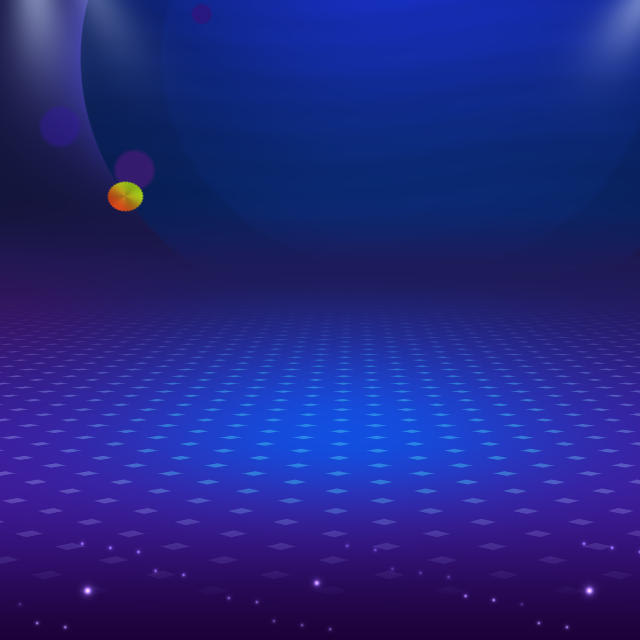
A Shadertoy shader for this background:

```glsl
// Blue stage with curved wall, spotlights, bokeh and a perspective floor of glowing diamonds.

// Layout, in canvas units with y measured downward
const vec2  VANISH       = vec2(0.554, 0.302);  // floor vanishing point
const float ROW_SCALE    = 14.836;              // floor depth scale
const float ROW_PHASE    = 0.887;
const float COL_SPACING  = 0.299;
const float COL_PHASE    = 0.303;
const vec2  DIAMOND      = vec2(0.135, 0.28);   // half size within a cell
const vec2  GLOW_CENTER  = vec2(0.54, 0.68);
const vec2  WALL_CENTER  = vec2(0.634, 0.091);
const vec2  WALL_RADII   = vec2(0.508, 0.427);
const vec2  INNER_RADII  = vec2(0.380, 0.335);
const vec2  BALL_CENTER  = vec2(0.196, 0.307);
const vec2  BALL_RADII   = vec2(0.0275, 0.023);
const float STAR_PERIOD  = 0.784;
const int   STAR_COUNT   = 20;

// Palette
const vec3 SKY_TOP     = vec3(0.09, 0.18, 0.75);
const vec3 SKY_MID     = vec3(0.04, 0.16, 0.45);
const vec3 SKY_SHADE   = vec3(0.03, 0.11, 0.30);
const vec3 WALL_DARK   = vec3(0.075, 0.08, 0.23);
const vec3 WALL_EDGE   = vec3(0.14, 0.13, 0.40);
const vec3 DUSK        = vec3(0.12, 0.10, 0.34);
const vec3 VIOLET      = vec3(0.25, 0.10, 0.59);
const vec3 DEEP_VIOLET = vec3(0.10, 0.00, 0.20);
const vec3 FLOOR_GLOW  = vec3(0.07, 0.31, 0.88);
const vec3 CYAN        = vec3(0.25, 0.78, 0.95);
const vec3 LAVENDER    = vec3(0.58, 0.52, 0.88);
const vec3 BEAM_COLOR  = vec3(0.72, 0.78, 0.92);

float gauss(float x) { return exp(-x * x); }

// Soft cone of light that widens and fades along its direction
float beam(vec2 p, vec2 origin, vec2 dir, float width, float reach) {
    dir = normalize(dir);
    vec2 d = p - origin;
    float along = max(dot(d, dir), 0.0);
    float across = d.x * dir.y - d.y * dir.x;
    return gauss(across / (width + 0.16 * along)) * gauss(along / reach);
}

float disc(vec2 p, vec2 center, float radius) {
    return smoothstep(radius * 1.12, radius * 0.82, length(p - center));
}

vec3 skyColor(vec2 p, float px) {
    vec3 col = mix(SKY_TOP, SKY_MID, smoothstep(-0.06, 0.30, p.y));
    float dx = p.x - 0.60;
    col = mix(SKY_SHADE, col, gauss(dx / (dx < 0.0 ? 0.40 : 0.65)));

    // Faint horizontal streaks
    float streak = sin(p.y * 95.0 + 2.0 * sin(p.x * 9.0)) * sin(p.y * 43.0 + p.x * 6.0);
    col *= 1.0 + 0.025 * streak;

    // Shaded inner ring, then the lit rim of the outer wall
    float inner = length((p - WALL_CENTER) / INNER_RADII) - 1.0;
    col *= 1.0 - 0.08 * smoothstep(-0.01, 0.02, inner);
    float outer = (length((p - WALL_CENTER) / WALL_RADII) - 1.0) * WALL_RADII.x;
    float rim = exp(-max(outer, 0.0) / 0.06) * smoothstep(0.42, 0.06, p.y);
    col = mix(col, WALL_DARK + WALL_EDGE * rim, smoothstep(-px, px, outer));
    return mix(col, DUSK, smoothstep(0.30, 0.45, p.y));
}

vec3 floorColor(vec2 p, float px) {
    vec3 col = mix(DUSK, VIOLET, smoothstep(0.42, 0.70, p.y));
    col = mix(col, DEEP_VIOLET, smoothstep(0.74, 1.04, p.y));
    vec2 g = p - GLOW_CENTER;
    float glow = gauss(g.x / 0.36) * gauss(g.y / (g.y < 0.0 ? 0.15 : 0.105));
    col = mix(col, FLOOR_GLOW, glow);

    // Staggered diamonds in perspective
    float depth = max(p.y - VANISH.y, 0.05);
    float row = ROW_SCALE / depth - ROW_PHASE;
    float rowId = floor(row + 0.5);
    float column = (p.x - VANISH.x) / (depth * COL_SPACING) - COL_PHASE + 0.5 * mod(rowId, 2.0);
    vec2 cell = vec2(fract(column + 0.5) - 0.5, row - rowId);
    float shape = dot(abs(cell) / DIAMOND, vec2(1.0));
    float blur = px * max(ROW_SCALE / (depth * depth * DIAMOND.y), 1.0 / (depth * COL_SPACING * DIAMOND.x));
    float cover = clamp((1.0 - shape) / blur + 0.5, 0.0, 1.0);
    cover = mix(cover, 2.0 * DIAMOND.x * DIAMOND.y, smoothstep(1.5, 4.0, blur));
    float strength = 0.46 * smoothstep(0.44, 0.62, p.y) * (1.0 - smoothstep(0.72, 0.97, p.y));
    return mix(col, mix(LAVENDER, CYAN, smoothstep(0.0, 0.6, glow)), cover * strength);
}

// Small halo with a bright core, repeated across the canvas
float star(vec2 p, vec2 center, float size) {
    vec2 d = p - center;
    d.x -= STAR_PERIOD * floor(d.x / STAR_PERIOD + 0.5);
    float r = length(d) / size;
    return gauss(r) + 0.25 * gauss(r / 2.2);
}

void mainImage(out vec4 fragColor, in vec2 fragCoord) {
    vec2 p = fragCoord / iResolution.xy;
    p.y = 1.0 - p.y;
    float px = 1.0 / iResolution.y;
    vec3 col = mix(skyColor(p, px), floorColor(p, px), smoothstep(0.38, 0.48, p.y));
    col += vec3(0.06, -0.02, 0.0) * gauss(p.x / 0.2) * gauss((p.y - 0.49) / 0.08);

    // Spotlights
    float light = 0.62 * beam(p, vec2(0.053, -0.03), vec2(0.12, 1.0), 0.032, 0.13);
    light += 0.38 * beam(p, vec2(0.13, -0.04), vec2(0.55, 1.0), 0.026, 0.14);
    light += 0.58 * beam(p, vec2(1.02, -0.02), vec2(-0.7, 1.0), 0.028, 0.12);
    col = mix(col, BEAM_COLOR, light);

    // Bokeh
    col = mix(col, vec3(0.20, 0.10, 0.62), 0.50 * disc(p, vec2(0.094, 0.198), 0.032));
    col = mix(col, vec3(0.30, 0.10, 0.48), 0.65 * disc(p, vec2(0.210, 0.266), 0.032));
    col = mix(col, vec3(0.25, 0.04, 0.45), 0.50 * disc(p, vec2(0.315, 0.022), 0.016));

    // Two-tone ball with a slightly rough outline
    vec2 b = (p - BALL_CENTER) / BALL_RADII;
    float angle = atan(b.y, b.x);
    float edge = length(b) - 1.0 + 0.015 * sin(angle * 31.0);
    vec3 ball = mix(vec3(0.82, 0.27, 0.10), vec3(0.62, 0.78, 0.10), smoothstep(-0.9, 0.8, b.x * 0.7 - b.y * 0.7));
    ball *= 0.95 + 0.08 * cos(angle * 3.0);
    col = mix(col, ball, smoothstep(px, -px, edge * BALL_RADII.y));

    // Sparkles: a few bright, many faint
    float sparkle = star(p, vec2(0.137, 0.923), 0.0045) + 0.8 * star(p, vec2(0.495, 0.911), 0.0035);
    for (int i = 0; i < STAR_COUNT; i++) {
        vec2 h = fract(float(i) * vec2(0.618, 0.755) + vec2(0.04, 0.35));
        vec2 center = vec2(h.x * STAR_PERIOD, 1.0 - 0.16 * h.y);
        sparkle += (0.2 + 0.45 * fract(float(i) * 0.37)) * star(p, center, 0.0021);
    }
    col += vec3(0.75, 0.65, 1.0) * sparkle;
    fragColor = vec4(clamp(col, 0.0, 1.0), 1.0);
}
```
